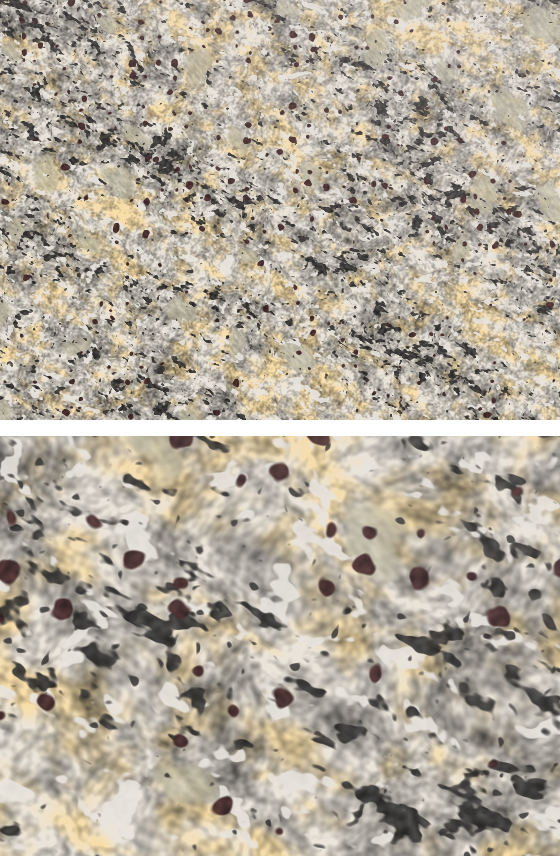
Top: the whole. Bottom: its middle third, enlarged.
Reproduce this texture procedurally as a Shadertoy shader.

```glsl
// Polished granite: cream, gold and grey feldspar, white quartz, black mica bands and garnets.
#define FOLIATION_ANGLE -0.45
#define BASE_TONE 0.71
#define GRAIN_CONTRAST 1.05
#define GOLD_AMOUNT 0.85
#define MICA_LEVEL 0.45
#define QUARTZ_LEVEL 0.36
#define GARNET_CELL 0.036
#define GARNET_CHANCE 0.24
#define CLAST_CELL 0.19
#define CLAST_CHANCE 0.40
#define SHEEN 0.20

const vec3 MICA = vec3(0.19, 0.185, 0.18);
const vec3 QUARTZ = vec3(0.91, 0.895, 0.87);
const vec3 GARNET = vec3(0.24, 0.145, 0.145);
const vec3 CLAST = vec3(0.73, 0.71, 0.62);
const vec3 GREY_TINT = vec3(1.02, 0.995, 0.95);
const vec3 GOLD_TINT = vec3(1.09, 0.96, 0.69);
const vec3 HAZE = vec3(0.86, 0.83, 0.83);

// Integer hash of a lattice cell, giving two values from 0 to 1
vec2 hash2(vec2 cell) {
    uvec2 h = uvec2(ivec2(cell)) * uvec2(1597334677u, 3812015801u);
    uint n = (h.x ^ h.y) * 1597334677u;
    n ^= n >> 15;
    n *= 2246822519u;
    n ^= n >> 13;
    return vec2(n & 65535u, n >> 16) / 65535.0;
}

mat2 rotation(float a) {
    float c = cos(a), s = sin(a);
    return mat2(c, s, -s, c);
}

float cornerSlope(vec2 cell, vec2 offset) {
    float a = 6.28319 * hash2(cell).x;
    return dot(vec2(cos(a), sin(a)), offset);
}

// Gradient noise, about -0.7 to 0.7
float noise(vec2 p) {
    vec2 i = floor(p), f = fract(p), e = vec2(1, 0);
    vec2 u = f * f * f * (f * (f * 6.0 - 15.0) + 10.0);
    return mix(mix(cornerSlope(i, f), cornerSlope(i + e, f - e), u.x),
               mix(cornerSlope(i + e.yx, f - e.yx), cornerSlope(i + 1.0, f - 1.0), u.x), u.y);
}

// Three octaves with a separate seed for each mineral
float mineral(vec2 p, float seed) {
    p += seed * 37.7;
    return noise(p) + 0.65 * noise(p * 2.1 + 9.3) + 0.4 * noise(p * 4.3 + 4.7);
}

// Coverage of randomly placed, turned and sized ovals
float scatter(vec2 p, float chance, vec2 radii, float stretch, float wobble, float soft) {
    vec2 home = floor(p);
    float cover = 0.0;
    for (int y = -1; y <= 1; y++)
    for (int x = -1; x <= 1; x++) {
        vec2 cell = home + vec2(x, y);
        vec2 place = hash2(cell + 211.0), kind = hash2(cell + 577.0);
        float local = chance * (1.0 + 2.2 * noise(cell * 0.13 + 3.1));
        vec2 d = rotation(FOLIATION_ANGLE + 3.0 * place.x) * (p - cell - 0.2 - 0.6 * place);
        float edge = length(d * vec2(1.0, stretch)) - mix(radii.x, radii.y, kind.y * kind.y) + wobble;
        cover = max(cover, step(kind.x, local) * (1.0 - smoothstep(-soft, soft, edge)));
    }
    return cover;
}

void mainImage(out vec4 fragColor, in vec2 fragCoord) {
    vec2 p = fragCoord / iResolution.y;
    vec2 q = rotation(-FOLIATION_ANGLE) * p + 5.0;
    q += 0.012 * vec2(noise(p * 13.0), noise(p * 13.0 + 40.0));

    // Broad bands along the foliation
    float band = noise(q * vec2(2.2, 5.5)) + 0.7 * noise(q * vec2(6.0, 13.0) + 21.0);

    // Feldspar ground, from cream to smoky grey
    float tone = 0.26 * noise(q * vec2(12.0, 17.0)) + 0.25 * noise(q * vec2(32.0, 42.0) + 7.0)
               + 0.26 * noise(q * 78.0 + 3.0) + 0.22 * noise(q * 160.0);
    tone = BASE_TONE + GRAIN_CONTRAST * tone - 0.13 * band;
    float gold = smoothstep(-0.25, 0.65, mineral(q * vec2(15.0, 19.0), 1.0) - 0.5 * band);
    vec3 color = min(tone, 0.9) * mix(GREY_TINT, GOLD_TINT, GOLD_AMOUNT * gold);

    // Pale clasts with fine cleavage streaks
    float streak = noise(rotation(0.9) * p * vec2(40.0, 150.0));
    float clast = scatter(q / CLAST_CELL, CLAST_CHANCE, vec2(0.14, 0.32), 1.6,
                          0.12 * noise(q * 35.0), 0.04);
    color = mix(color, CLAST * (1.0 + 0.22 * streak), 0.7 * clast);

    // White quartz flecks
    float quartz = mineral(q * vec2(25.0, 34.0), 2.0) - 0.15 * band - 0.25 * clast;
    color = mix(color, QUARTZ, 0.9 * smoothstep(-0.08, 0.1, quartz - QUARTZ_LEVEL));

    // Ragged black mica, gathered in the bands, and isolated small specks
    float mica = mineral(q * vec2(25.0, 40.0), 3.0) + 0.6 * band - 0.5 * clast;
    float shimmer = 1.0 + 0.9 * noise(q * 120.0 + 11.0);
    color = mix(color, MICA * shimmer, 0.93 * smoothstep(-0.09, 0.11, mica - MICA_LEVEL));
    float specks = noise(q * 88.0 + 61.0) + 0.12 * band;
    color = mix(color, MICA, 0.85 * smoothstep(0.42, 0.54, specks));

    // Rounded burgundy garnets
    float garnet = scatter(p / GARNET_CELL, GARNET_CHANCE, vec2(0.1, 0.29), 1.2,
                           0.12 * noise(p * 95.0), 0.045);
    color = mix(color, GARNET * (1.0 + 0.6 * noise(p * 140.0)), 0.95 * garnet);

    // Soft reflected light toward the upper right
    float light = smoothstep(0.5, 1.7, 0.55 * p.x + p.y);
    color = mix(color, HAZE, SHEEN * light);
    fragColor = vec4(clamp(color, 0.0, 1.0), 1.0);
}
```
